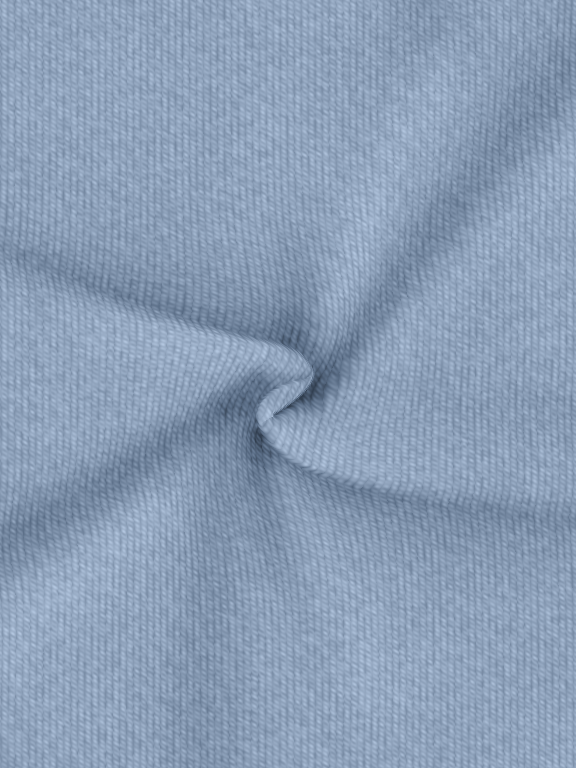
Write a Shadertoy shader that draws this texture.

```glsl
// Ribbed blue-grey cloth gathered into a twisted S-shaped knot of folds.

const float BASE_TONE = 0.566;
const float FOLD_CONTRAST = 1.5;
const vec3 BLUE_TINT = vec3(0.0, 0.076, 0.174);
const vec2 KNOT = vec2(0.374, 0.486);
const float TWIST = 0.5;          // turn of the weave at the knot, radians
const float TWIST_RADIUS = 0.13;
const float FOLD_BEND = 0.06;     // sideways shift of ribs by fold depth
const float RIBS = 110.0;         // per canvas height
const float STITCHES = 165.0;
const float RIB_DEPTH = 0.08;
const float STITCH_DEPTH = 0.032;
const float GRAIN = 0.10;
const float MOTTLE = 0.02;
const int CURVE_STEPS = 12;
const float TAU = 6.28318;

float hash(vec2 p) {
    return fract(sin(dot(p, vec2(12.9898, 78.233))) * 43758.5453);
}

float noise(vec2 p) {
    vec2 i = floor(p), f = fract(p);
    f = f * f * (3.0 - 2.0 * f);
    return mix(mix(hash(i), hash(i + vec2(1, 0)), f.x),
               mix(hash(i + vec2(0, 1)), hash(i + vec2(1, 1)), f.x), f.y);
}

// Quadratic curve: x = signed distance (positive on the left), y = place along it
vec2 curve(vec2 p, vec2 a, vec2 b, vec2 c) {
    float nearest = 1e3, side = 1.0, along = 0.0;
    vec2 prev = a;
    for (int i = 1; i <= CURVE_STEPS; i++) {
        float t = float(i) / float(CURVE_STEPS);
        vec2 next = mix(mix(a, b, t), mix(b, c, t), t);
        vec2 e = next - prev, r = p - prev;
        float h = clamp(dot(r, e) / dot(e, e), 0.0, 1.0);
        r -= e * h;
        if (dot(r, r) < nearest) {
            nearest = dot(r, r);
            side = e.x * r.y < e.y * r.x ? -1.0 : 1.0;
            along = t - (1.0 - h) / float(CURVE_STEPS);
        }
        prev = next;
    }
    return vec2(side * sqrt(nearest), along);
}

// Soft band; width and strength run from start to end
float band(vec2 p, vec2 a, vec2 b, vec2 c, vec2 width, vec2 strength) {
    vec2 k = curve(p, a, b, c);
    float d = k.x / mix(width.x, width.y, k.y);
    return mix(strength.x, strength.y, k.y) * exp(-d * d);
}

// Shadow thrown to the left of a fold's rim, with a crisper edge on its right
float rim(vec2 p, vec2 a, vec2 b, vec2 c, vec2 width, vec2 edge, vec2 strength) {
    vec2 k = curve(p, a, b, c);
    float falloff = exp(-max(k.x, 0.0) / mix(width.x, width.y, k.y));
    float d = min(k.x, 0.0) / mix(edge.x, edge.y, k.y);
    return mix(strength.x, strength.y, k.y) * falloff * exp(-d * d);
}

float rimShadow(vec2 p) {
    // Upper left lobe, curling over the knot
    float s = rim(p, vec2(-0.02, 0.688), vec2(0.17, 0.605), vec2(0.339, 0.56),
                  vec2(0.035, 0.045), vec2(0.03, 0.005), vec2(0.06, 0.12));
    s = max(s, rim(p, vec2(0.339, 0.56), vec2(0.40, 0.552), vec2(0.411, 0.514),
                   vec2(0.045, 0.022), vec2(0.005, 0.003), vec2(0.12, 0.14)));
    s = max(s, rim(p, vec2(0.411, 0.514), vec2(0.411, 0.49), vec2(0.359, 0.460),
                   vec2(0.022, 0.006), vec2(0.003), vec2(0.14, 0.22)));
    // Lower right lobe, curling under it
    s = max(s, rim(p, vec2(0.77, 0.32), vec2(0.52, 0.335), vec2(0.406, 0.384),
                   vec2(0.06, 0.035), vec2(0.03, 0.005), vec2(0.06, 0.11)));
    s = max(s, rim(p, vec2(0.406, 0.384), vec2(0.333, 0.415), vec2(0.332, 0.462),
                   vec2(0.035, 0.018), vec2(0.005, 0.003), vec2(0.11, 0.15)));
    return max(s, rim(p, vec2(0.332, 0.462), vec2(0.338, 0.498), vec2(0.397, 0.508),
                      vec2(0.02, 0.010), vec2(0.003), vec2(0.15, 0.07)));
}

float valleys(vec2 p) {
    float s = band(p, vec2(0.335, 0.505), vec2(0.20, 0.40), vec2(-0.03, 0.27), vec2(0.017, 0.05), vec2(0.10, 0.08));
    s += band(p, vec2(0.408, 0.478), vec2(0.53, 0.66), vec2(0.78, 0.95), vec2(0.015, 0.06), vec2(0.10, 0.06));
    s += band(p, vec2(0.385, 0.565), vec2(0.39, 0.65), vec2(0.37, 0.76), vec2(0.03, 0.05), vec2(0.06, 0.0));
    s += band(p, vec2(0.335, 0.43), vec2(0.335, 0.33), vec2(0.42, 0.16), vec2(0.016, 0.045), vec2(0.10, 0.015));
    s += band(p, vec2(0.30, 0.46), vec2(0.265, 0.30), vec2(0.27, -0.02), vec2(0.025, 0.07), vec2(0.05, 0.04));
    s += band(p, vec2(0.56, 1.02), vec2(0.53, 0.88), vec2(0.45, 0.72), vec2(0.06, 0.04), vec2(0.045, 0.0));
    return s + band(p, vec2(0.46, 0.47), vec2(0.58, 0.49), vec2(0.77, 0.46), vec2(0.03, 0.05), vec2(0.0, 0.035));
}

float ridges(vec2 p) {
    float s = band(p, vec2(0.43, 0.57), vec2(0.47, 0.72), vec2(0.56, 0.90), vec2(0.025, 0.04), vec2(0.03));
    s += band(p, vec2(0.47, 0.50), vec2(0.60, 0.70), vec2(0.77, 0.83), vec2(0.03, 0.06), vec2(0.015, 0.03));
    s += band(p, vec2(0.10, 0.57), vec2(0.25, 0.555), vec2(0.385, 0.53), vec2(0.04, 0.02), vec2(0.01, 0.035));
    s += band(p, vec2(0.35, 0.46), vec2(0.365, 0.415), vec2(0.50, 0.385), vec2(0.014, 0.03), vec2(0.035, 0.02));
    s += band(p, vec2(0.20, 0.33), vec2(0.10, 0.27), vec2(-0.02, 0.17), vec2(0.03, 0.07), vec2(0.025));
    return s + band(p, vec2(0.37, 0.37), vec2(0.39, 0.28), vec2(0.47, 0.12), vec2(0.022, 0.06), vec2(0.035, 0.02));
}

// Vertical ribs of slanted stitches with yarn grain
float weave(vec2 p, float depth) {
    vec2 r = p - KNOT;
    float turn = TWIST * exp(-dot(r, r) / (TWIST_RADIUS * TWIST_RADIUS));
    r = mat2(cos(turn), sin(turn), -sin(turn), cos(turn)) * r;
    float u = (r.x + FOLD_BEND * depth) * RIBS;
    float v = r.y * STITCHES + 0.8 * u + hash(vec2(floor(u), 3.0));
    float crown = abs(sin(0.5 * TAU * u));
    float tone = RIB_DEPTH * (crown - 0.64) + STITCH_DEPTH * cos(TAU * v) * crown;
    return tone + GRAIN * (noise(vec2(u * 2.0, v * 1.5)) - 0.5);
}

void mainImage(out vec4 fragColor, in vec2 fragCoord) {
    vec2 p = fragCoord / iResolution.y;
    float depth = FOLD_CONTRAST * (rimShadow(p) + valleys(p) - ridges(p));
    float tone = BASE_TONE - depth + weave(p, depth) + MOTTLE * (noise(p * 14.0) - 0.5);
    tone = clamp(tone, 0.19, 0.70);
    fragColor = vec4(tone + BLUE_TINT * min(1.0, 0.3 + 2.0 * tone), 1.0);
}
```
